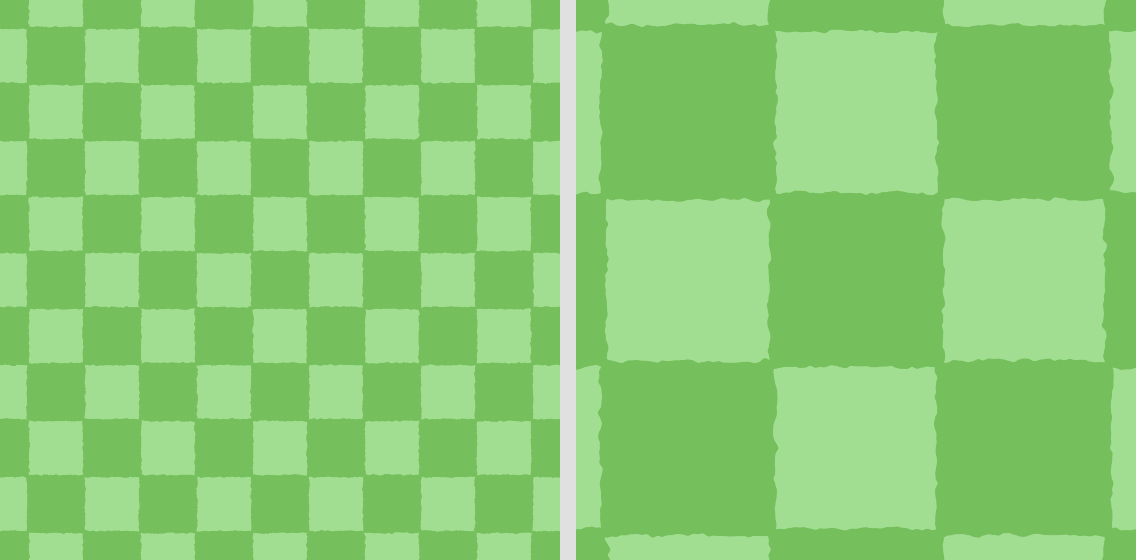
Left, the full canvas; right, a detail of the centre.
Reproduce this pattern procedurally as a WebGL 2 fragment shader.

```glsl
#version 300 es
precision highp float;
// Two-tone green checkerboard, 10 by 10 cells, with roughly torn light squares.

uniform vec2 u_resolution;
out vec4 fragColor;

float hash(vec2 p) {
    return fract(sin(dot(p, vec2(12.9898, 78.233))) * 43758.5453);
}

// Smooth 1D noise in -1..1; each seed gives a separate strip.
float noise(float t, float seed) {
    float i = floor(t);
    float a = hash(vec2(i, seed));
    float b = hash(vec2(i + 1.0, seed));
    return mix(a, b, smoothstep(0.0, 1.0, t - i)) * 2.0 - 1.0;
}

// Edge displacement: broad waves plus small nicks.
float tornEdge(float t, float seed) {
    return 0.011 * noise(t * 15.0, seed) + 0.007 * noise(t * 33.0, seed + 0.5);
}

void main() {
    // Cells are centred on whole numbers, so the canvas border halves a cell.
    vec2 grid = gl_FragCoord.xy / u_resolution * 10.0;
    vec2 cell = floor(grid + 0.5);
    vec2 p = grid - cell;
    vec2 id = mod(cell, 10.0);

    // Every side of every square gets its own seed; ids wrap for tiling.
    float seed = 4.0 * (id.x + 10.0 * id.y);
    vec2 side = step(0.0, p);
    vec2 halfSize = 0.4796 + vec2(tornEdge(p.y, seed + side.x),
                                  tornEdge(p.x, seed + 2.0 + side.y));
    vec2 q = abs(p) - halfSize;
    float dist = max(q.x, q.y);

    // Fill alternate cells with an antialiased light square.
    float aa = 6.0 / min(u_resolution.x, u_resolution.y);
    float isLight = mod(id.x + id.y, 2.0);
    float coverage = isLight * (1.0 - smoothstep(-aa, aa, dist));

    vec3 darkGreen = vec3(0.46, 0.75, 0.36);
    vec3 lightGreen = vec3(0.63, 0.87, 0.57);
    fragColor = vec4(mix(darkGreen, lightGreen, coverage), 1.0);
}
```
